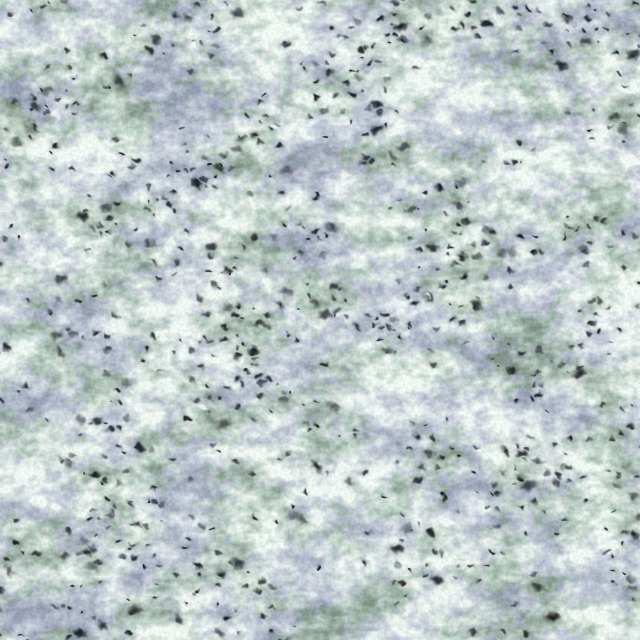
Give the GLSL for this texture, as a Shadertoy shader.

```glsl
// Pale polished granite: cloudy blue and green greys with clustered dark mineral specks.

// Colours
const vec3 PALE_QUARTZ = vec3(0.94, 0.97, 0.95);
const vec3 GREEN_GREY = vec3(0.71, 0.79, 0.75);
const vec3 BLUE_GREY = vec3(0.75, 0.78, 0.83);
const vec3 DEEP_GREEN = vec3(0.50, 0.58, 0.53);
const vec3 DEEP_BLUE = vec3(0.58, 0.62, 0.70);
const vec3 OLIVE_STAIN = vec3(0.42, 0.45, 0.38);
const vec3 SLATE_STAIN = vec3(0.42, 0.48, 0.53);
const vec3 MICA = vec3(0.07, 0.10, 0.13);
const vec3 WHITE_FLECK = vec3(0.99, 1.0, 0.99);

// Feature frequencies, in repeats per canvas
const vec2 CLOUD_FREQ = vec2(5.5, 10.0);
const vec2 MOTTLE_FREQ = vec2(25.0, 36.0);
const vec2 GRIT_FREQ = vec2(85.0, 105.0);
const vec2 CLUSTER_FREQ = vec2(6.0, 8.5);
const float GRAIN_FREQ = 210.0;

// Tone balance
const float SHADE_BIAS = 0.40;
const float CLOUD_AMOUNT = 0.65;
const float MOTTLE_AMOUNT = 0.60;
const float GRIT_AMOUNT = 0.32;
const float GRAIN_AMOUNT = 0.07;

// Speck shape
const float SPECK_TILT = -0.3;
const float SPECK_TILT_SPREAD = 1.5;
const float SPECK_STRETCH = 1.5;
const float EDGE_WARP = 0.006;

vec2 hash2(vec2 cell) {
    vec3 v = fract(cell.xyx * vec3(0.1031, 0.1030, 0.0973));
    v += dot(v, v.yzx + 33.33);
    return fract((v.xx + v.yz) * v.zy);
}

float cornerSlope(vec2 cell, vec2 offset) {
    float angle = 6.2832 * hash2(cell).x;
    return dot(vec2(cos(angle), sin(angle)), offset);
}

float gradientNoise(vec2 p) {
    vec2 i = floor(p), f = p - i;
    vec2 u = f * f * f * (f * (f * 6.0 - 15.0) + 10.0);
    vec2 e = vec2(1.0, 0.0);
    float low = mix(cornerSlope(i, f), cornerSlope(i + e, f - e), u.x);
    float high = mix(cornerSlope(i + e.yx, f - e.yx), cornerSlope(i + e.xx, f - e.xx), u.x);
    return mix(low, high, u.y);
}

float fbm(vec2 p) {
    float sum = 0.0, amplitude = 1.0;
    for (int i = 0; i < 3; i++) {
        sum += amplitude * gradientNoise(p);
        p = mat2(1.96, -0.4, 0.4, 1.96) * p + 19.7;
        amplitude *= 0.5;
    }
    return sum;
}

// Scattered tilted grains: x is the sharp core, y the soft halo
vec2 specks(vec2 p, vec2 cells, float density, vec2 radii, float seed) {
    vec2 home = floor(p * cells), cover = vec2(0.0);
    for (int y = -1; y <= 1; y++)
    for (int x = -1; x <= 1; x++) {
        vec2 cell = home + vec2(x, y);
        vec2 place = hash2(cell + seed);
        vec2 form = hash2(cell + seed + 41.0);
        vec2 chance = hash2(cell + seed + 87.0);
        vec2 centre = (cell + place) / cells;
        float cluster = smoothstep(-0.35, 0.4, gradientNoise(centre * CLUSTER_FREQ + 7.3));
        float present = step(chance.x, density * cluster);
        float angle = SPECK_TILT + SPECK_TILT_SPREAD * (form.x - 0.5);
        vec2 axis = vec2(cos(angle), sin(angle));
        vec2 d = p - centre;
        d = vec2(dot(d, axis), SPECK_STRETCH * dot(d, vec2(-axis.y, axis.x)));
        float r = length(d) / mix(radii.x, radii.y, form.y * form.y);
        vec2 grain = vec2(1.0 - smoothstep(0.25, 1.25, r), exp(-0.55 * r * r));
        cover = max(cover, present * mix(0.35, 1.0, chance.y) * grain);
    }
    return cover;
}

void mainImage(out vec4 fragColor, in vec2 fragCoord) {
    vec2 p = fragCoord / iResolution.y;

    // Cloudy ground
    float grit = gradientNoise(p * GRIT_FREQ + 3.1);
    float grain = gradientNoise(p * GRAIN_FREQ);
    float shade = SHADE_BIAS + CLOUD_AMOUNT * fbm(p * CLOUD_FREQ)
        + MOTTLE_AMOUNT * fbm(p * MOTTLE_FREQ + 11.0) + GRIT_AMOUNT * grit;
    float tint = fbm(p * vec2(9.0, 13.0) + 31.0) + 0.6 * gradientNoise(p * 60.0 + 5.0);
    float blueness = smoothstep(-0.28, 0.22, tint);
    vec3 middle = mix(GREEN_GREY, BLUE_GREY, blueness);
    vec3 deep = mix(DEEP_GREEN, DEEP_BLUE, blueness);
    vec3 colour = mix(PALE_QUARTZ, middle, clamp(shade * 2.0, 0.0, 1.0));
    colour = mix(colour, deep, clamp(shade * 2.0 - 1.0, 0.0, 1.0));

    // Dark mica, large and small, with stained surroundings
    vec2 warp = vec2(gradientNoise(p * 95.0), gradientNoise(p * 95.0 + 50.0));
    vec2 q = p + EDGE_WARP * warp;
    vec2 large = specks(q, vec2(29.0, 36.0), 0.60, vec2(0.0055, 0.0125), 3.0);
    vec2 small = specks(q, vec2(56.0, 66.0), 0.30, vec2(0.0035, 0.0075), 151.0);
    vec2 mica = max(large, small);
    colour = mix(colour, mix(OLIVE_STAIN, SLATE_STAIN, blueness), 0.55 * mica.y);
    colour = mix(colour, MICA, 0.92 * mica.x);

    // Rare bright flecks and fine coloured grain
    float fleck = specks(q, vec2(11.0), 0.08, vec2(0.007, 0.015), 263.0).x;
    colour = mix(colour, WHITE_FLECK, fleck);
    float chroma = gradientNoise(p * GRAIN_FREQ * 0.7 + 23.0);
    colour += GRAIN_AMOUNT * (grain + 0.5 * chroma * vec3(1.0, -0.3, -0.8));

    fragColor = vec4(clamp(colour, 0.0, 1.0), 1.0);
}
```
